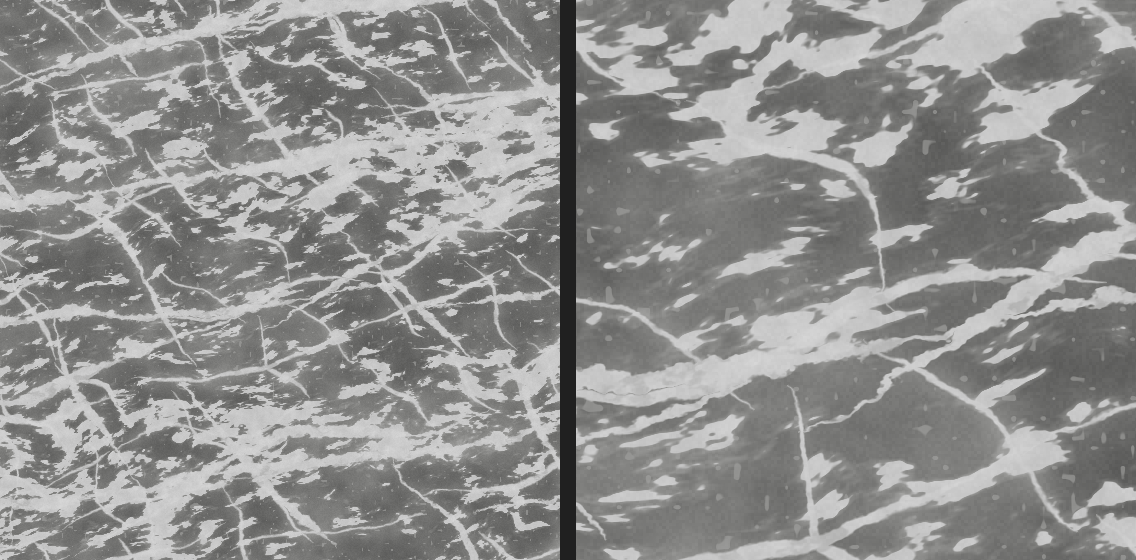
Left, the full canvas; right, a detail of the centre.
Write a WebGL 1 fragment shader that draws this texture.

```glsl
precision highp float;
uniform vec2 u_resolution;

float hash(vec2 p) {
  vec3 a = fract(vec3(p.xyx) * 0.1031);
  a += dot(a, a.yzx + 33.33);
  return fract((a.x + a.y) * a.z);
}

float noise(vec2 p) {
  vec2 i = floor(p);
  vec2 f = fract(p);
  f = f * f * (3.0 - 2.0 * f);
  float low = mix(hash(i), hash(i + vec2(1.0, 0.0)), f.x);
  float high = mix(hash(i + vec2(0.0, 1.0)), hash(i + 1.0), f.x);
  return mix(low, high, f.y);
}

float fbm(vec2 p) {
  float sum = 0.0;
  float weight = 0.46;
  for (int i = 0; i < 4; i++) {
    sum += weight * noise(p);
    p = mat2(1.98, 0.25, -0.25, 1.98) * p + 17.3;
    weight *= 0.6;
  }
  return sum;
}

vec2 rotate(vec2 p, float angle) {
  float c = cos(angle);
  float s = sin(angle);
  return vec2(c * p.x + s * p.y, c * p.y - s * p.x);
}

// Tapered wandering cracks, one per cell: x = core, y = dust above, z = haze
vec3 veins(vec2 p, float angle, vec2 cell, float width, float rough, float seed) {
  vec2 q = rotate(p, angle) + seed * 0.37;
  float soft = 0.7 / u_resolution.y + 0.0006;
  float baseRow = floor(q.y / cell.y);
  vec3 result = vec3(0.0);
  for (int k = -1; k <= 1; k++) {
    float row = baseRow + float(k);
    float along = q.x / cell.x + hash(vec2(row, seed));
    vec2 id = vec2(floor(along), row) + seed * 7.0;
    float t = fract(along);
    float taper = pow(4.0 * t * (1.0 - t), 0.7) * step(0.22, hash(id + 3.1));
    float bend = noise(vec2(along * 2.3, row + seed)) - 0.5;
    float tilt = (t - 0.5) * (hash(id + 5.7) - 0.5);
    float center = row + 0.5 + 0.5 * (hash(id) - 0.5) + 0.6 * bend + 0.5 * tilt;
    float side = q.y - center * cell.y;
    float swell = 0.25 + 1.3 * noise(vec2(q.x * 13.0, row + seed * 3.0));
    float halfWidth = width * taper * swell;
    float dist = abs(side + rough * width * 0.9);
    float core = 1.0 - smoothstep(halfWidth - soft, halfWidth + soft, dist);
    float reach = width * (side > 0.0 ? 6.5 : 2.2);
    float dust = exp(-abs(side) / reach) * taper;
    float haze = exp(-abs(side) / (width * 3.5)) * taper;
    result = max(result, vec3(core * step(0.02, taper), dust, haze));
  }
  return result;
}

// Small ragged flakes, drawn out along the bedding direction
vec2 flakes(vec2 p, float density, float seed) {
  vec2 q = rotate(p, 0.24);
  q.y += 0.018 * (noise(q * 14.0 + seed) - 0.5);
  float field = fbm(q * vec2(27.0, 62.0) + seed);
  float level = mix(0.75, 0.45, density);
  float crisp = smoothstep(level - 0.018, level + 0.022, field);
  float veil = smoothstep(level - 0.14, level + 0.02, field);
  return vec2(crisp, veil);
}

void main() {
  vec2 p = gl_FragCoord.xy / u_resolution.y;
  vec2 drift = vec2(fbm(p * 3.2 + 4.0), fbm(p * 3.2 + 29.0)) - 0.5;
  vec2 w = p + 0.07 * drift;
  float rough = 2.0 * (fbm(rotate(p, 0.2) * vec2(60.0, 90.0)) - 0.5);

  // Long bedding cracks, then the steep fractures that cut them
  vec3 v = veins(w, 0.13, vec2(1.5, 0.25), 0.0095, rough, 2.0);
  v = max(v, veins(w, 0.33, vec2(0.78, 0.25), 0.0085, rough, 5.0));
  v = max(v, veins(w, 0.25, vec2(0.34, 0.11), 0.0042, rough, 9.0));
  v = max(v, veins(w, -0.95, vec2(0.40, 0.20), 0.0068, rough, 13.0));
  v = max(v, veins(w, -0.82, vec2(0.18, 0.12), 0.0036, rough, 19.0));

  // Flakes gather in drifts and on the upper side of the cracks
  vec2 bedding = rotate(w, 0.18);
  float drifts = smoothstep(0.34, 0.72, fbm(bedding * vec2(3.0, 7.0) + 11.0));
  float density = clamp(0.08 + 0.55 * drifts + 0.48 * v.y, 0.0, 1.0);
  vec2 snow = flakes(w, density, 41.0);

  // Mottled stone with faint upright stains
  float mottle = fbm(p * vec2(7.0, 8.0) + 53.0);
  float stain = noise(p * vec2(55.0, 5.0)) - 0.5;
  float grain = hash(floor(p * 512.0)) - 0.5;
  float pale = 0.42 * smoothstep(0.42, 0.75, mottle) + 0.6 * v.z;
  float stone = mix(0.385, 0.58, min(pale, 1.0));
  stone += 0.025 * stain + 0.09 * (fbm(p * 38.0) - 0.5) + 0.03 * grain;
  stone += 0.085 * snow.y;

  float white = 0.795 + 0.09 * (fbm(p * 75.0 + 8.0) - 0.5) + 0.02 * grain;
  float speck = smoothstep(0.86, 0.93, noise(p * 170.0 + 3.0));
  float tone = mix(stone, 0.64, 0.6 * speck);
  tone = mix(tone, white, 0.95 * snow.x);
  tone = mix(tone, white + 0.012, v.x * (0.94 - 0.2 * smoothstep(0.1, 0.4, rough)));

  vec3 warmGray = vec3(1.0, 1.0, 0.985);
  gl_FragColor = vec4(tone * mix(warmGray, vec3(1.0), smoothstep(0.5, 0.8, tone)), 1.0);
}
```
